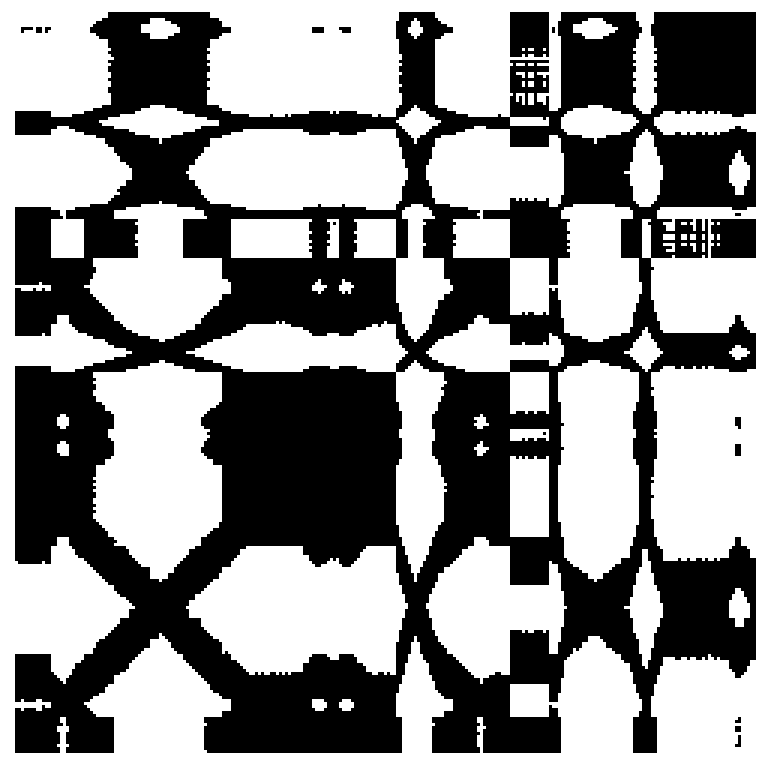
A Shadertoy shader for this pattern:

```glsl
// Recurrence plot: black where a jagged 1D signal has similar values at x and y.

float hash(float n) {
    return fract(sin(n * 127.1 + 3.7) * 4375.85);
}

// 1D gradient noise
float gradientNoise(float x) {
    float i = floor(x), f = x - i;
    float a = (hash(i) * 2.0 - 1.0) * f;
    float b = (hash(i + 1.0) * 2.0 - 1.0) * (f - 1.0);
    return mix(a, b, f * f * (3.0 - 2.0 * f));
}

// Peak of height 1 with separate left and right widths
float tent(float s, float center, float left, float right) {
    float d = s - center;
    return max(0.0, 1.0 - (d < 0.0 ? -d / left : d / right));
}

float bell(float s, float center, float width) {
    float d = (s - center) / width;
    return exp(-d * d);
}

// The signal over s = 0..100
float signal(float s) {
    float v = -0.1;

    // Low start, first broad peak and a narrow dip
    v += 0.75 * (1.0 - step(5.05, s));
    v += 3.5 * tent(s, 19.6, 12.4, 11.8);
    v -= 0.36 * bell(s, 6.5, 0.8);

    // Twin bumps on the long flat part
    v += 0.85 * (bell(s, 40.95, 1.8) + bell(s, 44.9, 1.8));

    // Sudden peak with a slow tail, then a dip
    float spike = max(3.5 * tent(s, 54.0, 3.6, 4.8), 2.1 * tent(s, 54.0, 3.6, 7.5));
    v += spike * step(51.6, s);
    v -= 0.36 * bell(s, 62.8, 0.8);

    // Flat step, short ledge, rounded block, notch and high plateau
    if (s > 66.6) v = 1.5;
    if (s > 72.0) {
        float block = mix(0.6, 3.4 - 0.25 * abs(s - 78.2), smoothstep(73.0, 74.4, s));
        float plateau = 2.47 - 0.85 * bell(s, 97.7, 1.2);
        v = min(s < 85.1 ? block : plateau, 1.1 * abs(s - 85.1) - 0.1);
    }

    // Fine roughness
    return v + 0.22 * gradientNoise(s * 1.37) + 0.2 * gradientNoise(s * 2.19 + 40.0);
}

float plot(vec2 uv) {
    vec2 p = (uv - 10.0 / 512.0) * 512.0 / 494.0;
    if (min(p.x, p.y) < 0.0 || max(p.x, p.y) >= 1.0) return 1.0;
    vec2 s = (floor(p * 247.0) + 0.5) / 247.0 * 100.0;
    return step(1.0, abs(signal(s.x) - signal(s.y)));
}

void mainImage(out vec4 fragColor, in vec2 fragCoord) {
    // Average four samples to smooth the cell edges
    float shade = 0.0;
    for (int i = 0; i < 4; i++) {
        vec2 offset = vec2(i % 2, i / 2) * 0.5 - 0.25;
        shade += plot((fragCoord + offset) / iResolution.xy) * 0.25;
    }
    fragColor = vec4(vec3(shade), 1.0);
}
```
